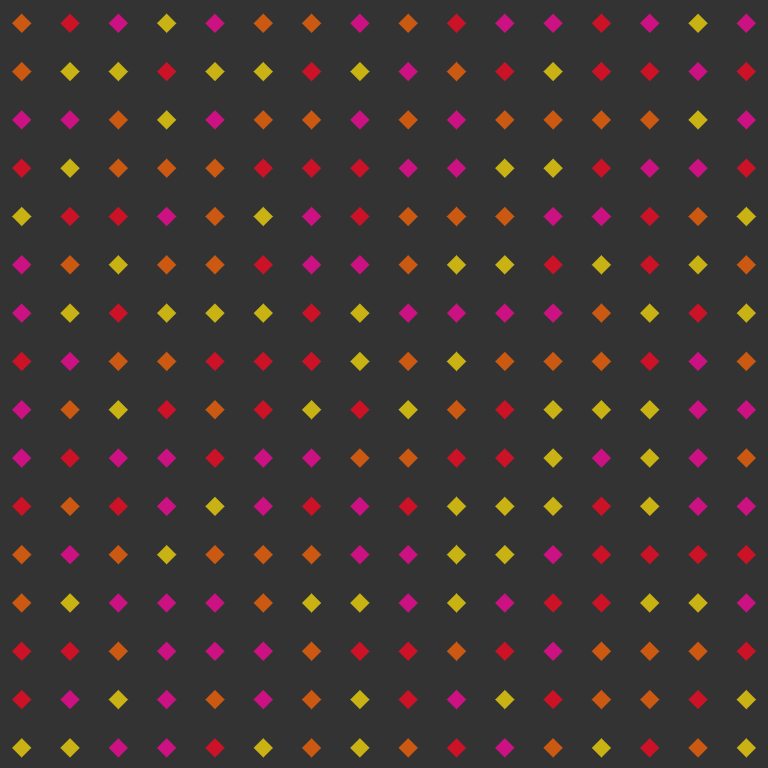
Reproduce this pattern procedurally as a Shadertoy shader.

```glsl
// Small diamonds in four random warm colours on an even grid over charcoal.

const float PITCH = 0.0629;                // grid spacing
const vec2 FIRST_CENTER = vec2(0.0283, 0.0262); // lower left diamond
const float HALF_DIAGONAL = 0.0126;        // center to diamond tip
const float SEED = 17.0;

const vec3 CHARCOAL = vec3(0.20, 0.20, 0.20);
const vec3 YELLOW   = vec3(0.79, 0.70, 0.08);
const vec3 ORANGE   = vec3(0.80, 0.35, 0.07);
const vec3 MAGENTA  = vec3(0.80, 0.07, 0.51);
const vec3 RED      = vec3(0.80, 0.07, 0.15);

float hash(vec2 p) {
    vec3 q = fract(vec3(p.xyx) * 0.1031);
    q += dot(q, q.yzx + 33.33);
    return fract((q.x + q.y) * q.z);
}

// Signed distance to a diamond with equal diagonals
float diamondDistance(vec2 p, float halfDiagonal) {
    return (abs(p.x) + abs(p.y) - halfDiagonal) * sqrt(0.5);
}

// One of four equally likely colours
vec3 diamondColor(vec2 cell) {
    float pick = hash(cell + SEED);
    if (pick < 0.25) return YELLOW;
    if (pick < 0.50) return ORANGE;
    if (pick < 0.75) return MAGENTA;
    return RED;
}

void mainImage(out vec4 fragColor, in vec2 fragCoord) {
    float pixel = 1.0 / iResolution.y;
    vec2 uv = fragCoord * pixel;

    // Nearest grid point and the offset from it
    vec2 grid = (uv - FIRST_CENTER) / PITCH;
    vec2 cell = floor(grid + 0.5);
    vec2 local = (grid - cell) * PITCH;

    // Edge smoothed over about one pixel
    float d = diamondDistance(local, HALF_DIAGONAL);
    float coverage = clamp(0.5 - d / pixel, 0.0, 1.0);

    fragColor = vec4(mix(CHARCOAL, diamondColor(cell), coverage), 1.0);
}
```
